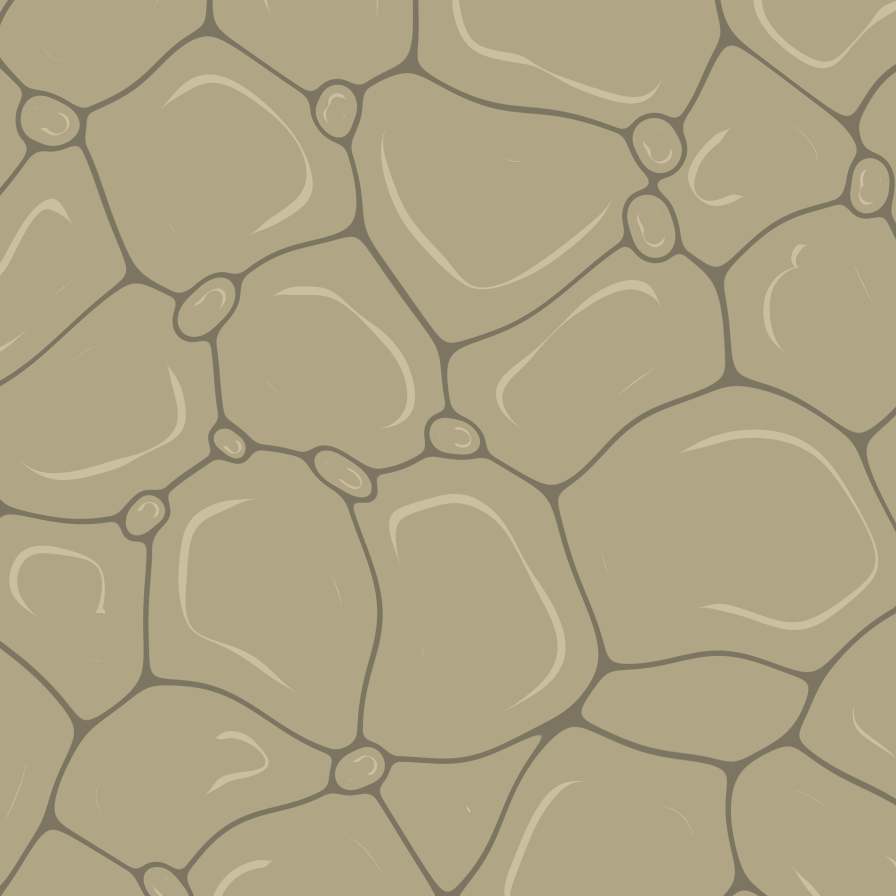
This texture is drawn by a Shadertoy shader. Its source:

```glsl
// Flat cartoon flagstones: a weighted cellular diagram on a skewed lattice,
// with rounded grout joints, pebbles wedged into some of the junctions,
// and broken, tapering highlight strokes inset from each stone's rim.

const mat2 LATTICE = mat2(0.27, 0.03, 0.11, 0.225);

vec3 hash3(vec2 p) {
    vec3 k = vec3(dot(p, vec2(127.1, 311.7)),
                  dot(p, vec2(269.5, 183.3)),
                  dot(p, vec2(419.2, 371.9)));
    return fract(sin(k) * 43758.545);
}

// Stone centre in xy, size weight in z
vec3 site(vec2 cell) {
    vec3 h = hash3(cell + 7.0);
    return vec3(LATTICE * (cell + 0.5) + (h.xy - 0.5) * 0.16, h.z * 0.026);
}

float power(vec2 p, vec3 s) {
    vec2 d = p - s.xy;
    return dot(d, d) - s.z;
}

float smoothMin(float a, float b, float k) {
    float h = max(k - abs(a - b), 0.0) / k;
    return min(a, b) - h * h * k * 0.25;
}

// Point of equal power to three sites: a junction of the joints
vec2 junction(vec3 a, vec3 b, vec3 c) {
    vec2 u = b.xy - a.xy, v = c.xy - a.xy;
    vec2 rhs = 0.5 * vec2(dot(u, u) - b.z + a.z, dot(v, v) - c.z + a.z);
    return a.xy + rhs * inverse(mat2(u, v));
}

// Half width of a hand-drawn stroke that swells and breaks around a stone
float strokeWidth(float angle, float seed) {
    float s = sin(angle + seed * 6.3) + 0.8 * sin(3.0 * angle + seed * 17.0) + 0.35;
    return 0.0046 * smoothstep(0.0, 1.5, s) - 0.0012 * step(s, 0.0)
         - 0.0012 * (1.0 - smoothstep(0.0, 0.15, s)) * step(0.0, s);
}

void mainImage(out vec4 fragColor, in vec2 fragCoord) {
    float px = 1.0 / iResolution.y;
    vec2 p = fragCoord * px;

    // Layered sines bend the straight cell borders
    p += 0.017 * sin(p.yx * vec2(13.0, 11.0) + vec2(0.6, 2.1));
    p += 0.006 * sin(p.yx * vec2(29.0, 33.0) + p * 9.0 + vec2(4.0, 1.3));

    // Owning stone
    vec2 base = floor(inverse(LATTICE) * p), home = base;
    float best = 1e3;
    for (int j = -2; j <= 2; j++)
    for (int i = -2; i <= 2; i++) {
        vec2 cell = base + vec2(i, j);
        float d = power(p, site(cell));
        if (d < best) { best = d; home = cell; }
    }
    vec3 own = site(home);

    // Rounded distances to the rim: tight for joints, loose for strokes
    float tight = 0.0, loose = 0.0;
    vec2 slope = vec2(0.0);
    for (int j = -2; j <= 2; j++)
    for (int i = -2; i <= 2; i++) {
        if (i == 0 && j == 0) continue;
        vec3 other = site(home + vec2(i, j));
        vec2 away = own.xy - other.xy;
        float edge = (power(p, other) - best) / (2.0 * length(away));
        float w = exp(-edge / 0.015);
        tight += exp(-edge / 0.007);
        loose += w;
        slope += w * normalize(away);
    }
    float rim = -0.007 * log(tight);
    float inset = -0.015 * log(loose);
    float steep = max(length(slope) / loose, 0.35);

    // Strokes follow a wandering inset contour
    float seed = hash3(home + 31.0).x;
    vec2 q = p - own.xy;
    float angle = atan(q.y, q.x);
    float contour = 0.043 + 0.008 * sin(2.0 * angle + seed * 40.0);
    float stroke = strokeWidth(angle, seed) - abs(inset - contour) / steep;

    // Pebbles at valid junctions of neighbouring lattice triangles
    for (int j = -1; j <= 1; j++)
    for (int i = -1; i <= 1; i++)
    for (float s = -1.0; s < 2.0; s += 2.0) {
        vec2 c = base + vec2(i, j);
        vec3 h = hash3(c + 50.0 + s * 9.0);
        if (h.x > 0.3) continue;
        vec3 a = site(c);
        vec2 v = junction(a, site(c + vec2(s, 0.0)), site(c + vec2(0.0, s)));
        float rival = min(power(v, site(c + s)),
                      min(power(v, site(c + vec2(s, -s))), power(v, site(c + vec2(-s, s)))));
        if (rival < power(v, a)) continue;
        q = p - v;
        angle = atan(q.y, q.x);
        float radius = mix(0.018, 0.034, h.y);
        float d = length(q) - radius * (1.0 + 0.17 * sin(2.0 * angle + h.z * 6.3));
        if (d < 0.0) {
            rim = -d;
            stroke = 0.4 * strokeWidth(angle, h.z) - abs(d + radius * 0.5);
        } else {
            rim = smoothMin(rim, d, 0.014);
        }
    }

    // Flat colours with smoothed edges
    vec3 stone = vec3(0.69, 0.647, 0.52);
    vec3 highlight = vec3(0.80, 0.75, 0.625);
    vec3 grout = vec3(0.487, 0.457, 0.385);
    vec3 color = mix(stone, highlight, smoothstep(-0.7 * px, 0.7 * px, stroke));
    color = mix(grout, color, smoothstep(-0.7 * px, 0.7 * px, rim - 0.003));
    fragColor = vec4(color, 1.0);
}
```
